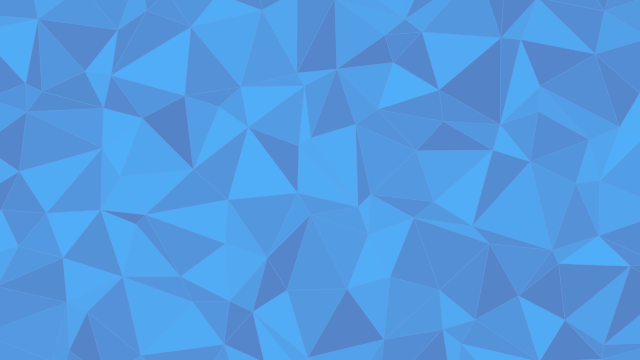
Give the GLSL for this background, as a WebGL 1 fragment shader.

```glsl
precision highp float;

// Low-poly mosaic of flat blue triangles with faint seams.

uniform vec2 u_resolution;

vec2 hash2(vec2 p) {
    vec3 q = fract(p.xyx * vec3(0.1031, 0.1030, 0.0973));
    q += dot(q, q.yzx + 33.33);
    return fract((q.xx + q.yz) * q.zy);
}

float cross2(vec2 a, vec2 b) {
    return a.x * b.y - a.y * b.x;
}

// One mesh vertex, scattered inside its own grid cell
vec2 meshVertex(vec2 cell) {
    return cell + 0.04 + 0.92 * hash2(cell);
}

// Signed distance to the line a-b, positive on its left
float leftOf(vec2 p, vec2 a, vec2 b) {
    return cross2(normalize(b - a), p - a);
}

// Depth inside a counter-clockwise triangle, negative outside
float triangleDepth(vec2 p, vec2 a, vec2 b, vec2 c) {
    return min(leftOf(p, a, b), min(leftOf(p, b, c), leftOf(p, c, a)));
}

// True if the diagonal a-c meets the Delaunay criterion in quad a, b, c, d
bool splitsAlongAC(vec2 a, vec2 b, vec2 c, vec2 d) {
    float sineOfSum = cross2(c - b, a - b) * dot(a - d, c - d)
                    + cross2(a - d, c - d) * dot(c - b, a - b);
    return sineOfSum >= 0.0;
}

vec3 facetColor(float tone) {
    return mix(vec3(0.335, 0.515, 0.785), vec3(0.315, 0.685, 0.975), tone);
}

void main() {
    // Tilted grid, about seven cells per canvas height
    const float density = 7.4;
    vec2 uv = gl_FragCoord.xy / u_resolution.y;
    vec2 p = mat2(0.878, 0.479, -0.479, 0.878) * uv * density + 40.0;
    float pixel = density / u_resolution.y;

    vec3 colorSum = vec3(0.0);
    float coverageSum = 0.0;
    float depth = 0.0;

    // Only the four quads around this cell can contain the point
    for (int j = -1; j <= 0; j++) {
        for (int i = -1; i <= 0; i++) {
            vec2 cell = floor(p) + vec2(float(i), float(j));
            vec2 a = meshVertex(cell);
            vec2 b = meshVertex(cell + vec2(1.0, 0.0));
            vec2 c = meshVertex(cell + vec2(1.0, 1.0));
            vec2 d = meshVertex(cell + vec2(0.0, 1.0));

            vec2 depths;
            if (splitsAlongAC(a, b, c, d)) {
                depths = vec2(triangleDepth(p, a, b, c), triangleDepth(p, a, c, d));
            } else {
                depths = vec2(triangleDepth(p, a, b, d), triangleDepth(p, b, c, d));
            }

            // Blend facets by their pixel coverage
            vec2 coverage = clamp(depths / pixel + 0.5, 0.0, 1.0);
            vec2 tones = hash2(cell + 137.0);
            colorSum += coverage.x * facetColor(tones.x) + coverage.y * facetColor(tones.y);
            coverageSum += coverage.x + coverage.y;
            depth = max(depth, max(depths.x, depths.y));
        }
    }
    vec3 color = colorSum / max(coverageSum, 0.001);

    // Thin pale seams between facets
    float seam = 1.0 - smoothstep(0.0, max(0.0185, 0.7 * pixel), depth);
    color = mix(color, vec3(0.40, 0.63, 0.90), 0.45 * seam);

    gl_FragColor = vec4(color, 1.0);
}
```
